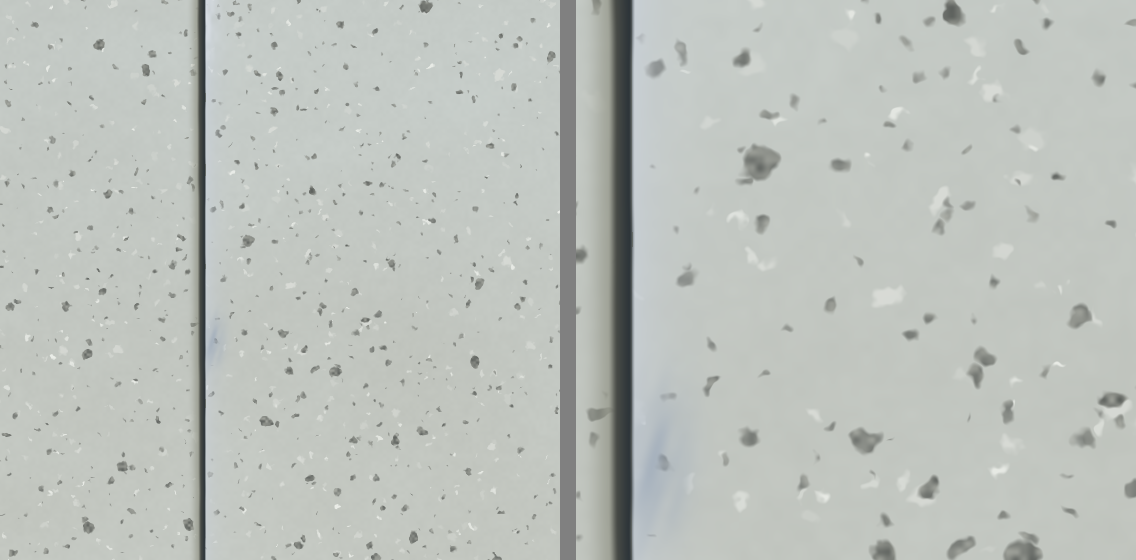
Left, the full canvas; right, a detail of the centre.
Reproduce this texture procedurally as a WebGL 2 fragment shader.

```glsl
#version 300 es
precision highp float;

uniform vec2 u_resolution;
out vec4 fragColor;

const float PI = 3.14159;

vec3 hash3(vec2 cell, float seed) {
    vec3 h = fract((cell.xyx + seed * vec3(1.0, 1.7, 2.3)) * vec3(0.1031, 0.1030, 0.0973));
    h += dot(h, h.yxz + 33.33);
    return fract((h.xxy + h.yzz) * h.zyx);
}

// Smooth value noise, two independent channels
vec2 noise2(vec2 p, float seed) {
    vec2 cell = floor(p);
    vec2 f = fract(p);
    f = f * f * (3.0 - 2.0 * f);
    vec2 low = mix(hash3(cell, seed).xy, hash3(cell + vec2(1, 0), seed).xy, f.x);
    vec2 high = mix(hash3(cell + vec2(0, 1), seed).xy, hash3(cell + vec2(1, 1), seed).xy, f.x);
    return mix(low, high, f.y);
}

vec2 rotate(vec2 v, float angle) {
    float c = cos(angle);
    float s = sin(angle);
    return vec2(c * v.x - s * v.y, s * v.x + c * v.y);
}

// Scattered chips: x is coverage, y is the tone of the covering chip
vec2 chips(vec2 p, float cells, float density, vec2 radii, float soft, float seed) {
    vec2 result = vec2(0.0, 0.5);
    vec2 home = floor(p * cells);
    for (int j = -1; j <= 1; j++) {
        for (int i = -1; i <= 1; i++) {
            vec2 cell = home + vec2(i, j);
            vec3 place = hash3(cell, seed);
            if (place.z > density) continue;
            vec3 form = hash3(cell, seed + 57.0);
            vec2 d = rotate(p - (cell + place.xy) / cells, (form.x - 0.5) * PI);
            d.y *= mix(1.0, 2.0, form.z * form.z);
            float radius = mix(radii.x, radii.y, form.y * form.y);
            float cover = 1.0 - smoothstep(-soft, soft, length(d) - radius);
            if (cover > result.x) result = vec2(cover, place.z / density);
        }
    }
    return result;
}

// Painted ground: broad drift, cool toward the top, plus faint mottling
vec3 ground(vec2 p) {
    float drift = noise2(p * 2.6, 5.0).x * 0.7 + noise2(p * vec2(7.0, 11.0), 9.0).x * 0.4;
    float height = smoothstep(0.0, 1.0, p.y);
    float tone = clamp(drift + 0.35 * height - 0.27, 0.0, 1.0);
    float grain = noise2(p * 150.0, 13.0).x + noise2(p * 60.0, 17.0).x - 1.0;
    vec3 color = mix(vec3(0.754, 0.768, 0.740), vec3(0.782, 0.803, 0.782), tone);
    color += vec3(-0.004, 0.001, 0.008) * height;
    return color + grain * 0.010;
}

vec3 addDarkChips(vec3 color, vec2 p, vec2 chipPoint, float soft) {
    vec2 large = chips(chipPoint, 14.0, 0.36, vec2(0.0050, 0.0115), soft, 21.0);
    vec2 small = chips(chipPoint, 28.0, 0.40, vec2(0.0029, 0.0064), soft, 37.0);
    vec2 speck = chips(chipPoint, 50.0, 0.13, vec2(0.0014, 0.0028), soft, 71.0);
    float mottle = noise2(p * 210.0, 43.0).x;
    vec3 stone = mix(vec3(0.36, 0.375, 0.36), vec3(0.61, 0.62, 0.59), mottle);
    color = mix(color, vec3(0.53, 0.54, 0.52), speck.x * 0.8);
    color = mix(color, stone + 0.02, small.x * mix(0.70, 1.0, small.y));
    return mix(color, stone, large.x * mix(0.85, 1.0, large.y));
}

vec3 addLightChips(vec3 color, vec2 chipPoint, float soft) {
    vec2 flake = chips(chipPoint, 24.0, 0.42, vec2(0.0035, 0.0085), soft * 1.4, 83.0);
    vec2 glint = chips(chipPoint, 34.0, 0.17, vec2(0.0022, 0.0050), soft, 97.0);
    color = mix(color, vec3(0.86, 0.87, 0.85), flake.x * mix(0.25, 0.85, flake.y));
    return mix(color, vec3(0.92, 0.93, 0.91), glint.x * mix(0.4, 1.0, glint.y));
}

// Vertical gap with a rounded left lip and a cool worn right lip
vec3 addJoint(vec3 color, vec2 p, float soft) {
    float left = mix(0.3568, 0.3538, p.y) + 0.0008 * (noise2(vec2(p.y * 25.0, 0.0), 3.0).x - 0.5);
    float right = 0.3668 + 0.0006 * (noise2(vec2(p.y * 40.0, 4.0), 6.0).x - 0.5);

    float lip = smoothstep(left - 0.026, left, p.x) * step(p.x, right);
    color = mix(color, vec3(0.59, 0.60, 0.55), lip * lip * 0.8);

    float wear = step(right, p.x) * exp(-(p.x - right) / 0.018);
    float scuff = smoothstep(0.85, 0.95, p.y) * noise2(p * vec2(150.0, 60.0), 15.0).x;
    color = mix(color, vec3(0.79, 0.82, 0.86), wear * mix(0.55, 0.85, p.y));
    color = mix(color, vec3(0.87, 0.89, 0.92), wear * scuff * 0.9);

    vec2 smudge = rotate(p - vec2(0.382, 0.388), 0.12) / vec2(0.017, 0.045);
    float streak = noise2(rotate(p, 0.3) * vec2(130.0, 28.0), 19.0).x;
    float stain = exp(-dot(smudge, smudge)) * step(right, p.x);
    color = mix(color, vec3(0.62, 0.67, 0.73), stain * mix(0.30, 0.90, streak));

    float gap = smoothstep(left - 0.003, left + 0.003, p.x)
              * (1.0 - smoothstep(right - soft, right + soft, p.x));
    vec3 shade = mix(vec3(0.29, 0.30, 0.28), vec3(0.17, 0.20, 0.22),
                     smoothstep(left, right, p.x));
    return mix(color, shade, gap);
}

void main() {
    float size = min(u_resolution.x, u_resolution.y);
    vec2 p = gl_FragCoord.xy / size;
    float soft = max(0.0019, 0.7 / size);

    // Warping the coordinates breaks up the chip outlines
    vec2 warp = (noise2(p * 110.0, 51.0) - 0.5) * 0.0065
              + (noise2(p * 260.0, 63.0) - 0.5) * 0.0028;
    vec2 chipPoint = p + warp;

    vec3 color = ground(p);
    color = addLightChips(color, chipPoint + warp * 0.4, soft);
    color = addDarkChips(color, p, chipPoint, soft);
    color = addJoint(color, p, soft);
    fragColor = vec4(color, 1.0);
}
```
